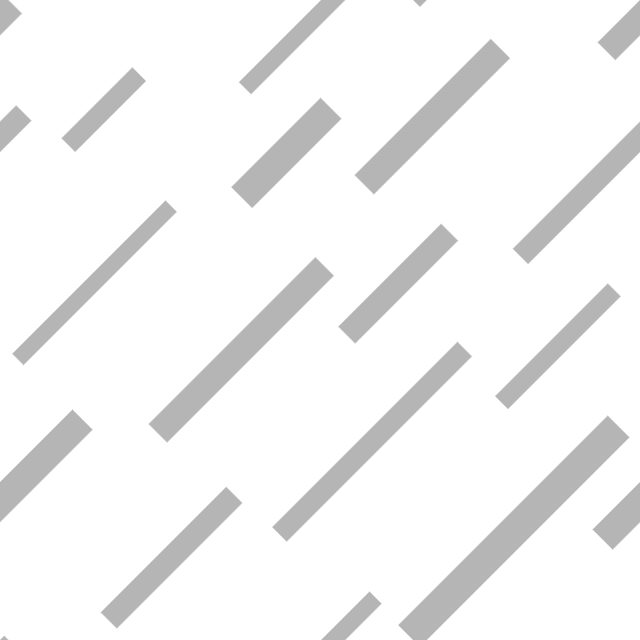
This pattern is drawn by a three.js fragment shader. Its source:

```glsl
// Scattered grey diagonal bars of mixed length and width on white.
// Bar centres sit on a jittered rank-1 lattice that wraps around the tile;
// every bar has its own diagonal lane, so bars never overlap.

#define BARS 14              // number of bars in one tile
#define LATTICE_STEP 4.0     // lattice rise per bar
#define LENGTH_MID 0.283     // middle bar length
#define LENGTH_SPREAD 0.18   // longest and shortest differ from it by this
#define WIDTH_MIN 0.025
#define WIDTH_MAX 0.048
#define JITTER_ALONG 0.06    // shift along the bar
#define JITTER_ACROSS 0.021  // shift across the bar
#define EDGE 0.002           // width of the smoothed edge
#define PAPER vec3(1.0)
#define BAR_GREY vec3(0.71)

varying vec2 vUv;

const float COUNT = float(BARS);
const vec2 ALONG = vec2(0.70711, 0.70711);
const vec2 ACROSS = vec2(-0.70711, 0.70711);

// Pseudo-random pair in -1..1
vec2 jitter(float id) {
  vec2 seed = vec2(id * 12.99 + 3.7, id * 78.23 + 1.9);
  return 2.0 * fract(sin(seed) * 437.585) - 1.0;
}

// Shuffled rank of a bar, spread evenly over 0..1
float rank(float id, float stride, float offset) {
  return floor(mod(id * stride + offset + 0.5, COUNT)) / (COUNT - 1.0);
}

// Signed distance to an axis-aligned box with sharp corners
float boxDistance(vec2 p, vec2 halfSize) {
  vec2 d = abs(p) - halfSize;
  return max(d.x, d.y);
}

void main() {
  float ink = 0.0;

  for (int i = 0; i < BARS; i++) {
    float id = float(i);

    // Wrapped lattice centre, shifted in the frame of the bar
    vec2 shift = jitter(id) * vec2(JITTER_ALONG, JITTER_ACROSS);
    vec2 center = vec2(id, id * LATTICE_STEP) / COUNT
                + ALONG * shift.x + ACROSS * shift.y;

    // Lengths crowd around the middle, widths are even
    float s = 2.0 * rank(id, 5.0, 0.0) - 1.0;
    float barLength = LENGTH_MID + LENGTH_SPREAD * s * (0.4 + 0.6 * s * s);
    float barWidth = mix(WIDTH_MIN, WIDTH_MAX, rank(id, 3.0, 8.0));

    // Nearest copy of the bar on the repeating tile
    vec2 p = fract(vUv - center + 0.5) - 0.5;
    vec2 local = vec2(dot(p, ALONG), dot(p, ACROSS));
    float d = boxDistance(local, 0.5 * vec2(barLength, barWidth));
    ink = max(ink, clamp(0.5 - d / EDGE, 0.0, 1.0));
  }

  gl_FragColor = vec4(mix(PAPER, BAR_GREY, ink), 1.0);
}
```
